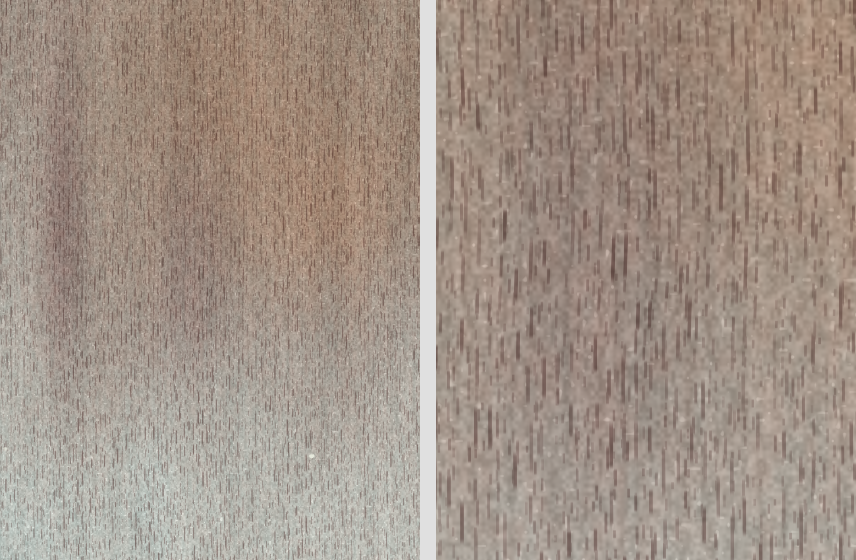
Left, the full canvas; right, a detail of the centre.
A WebGL 1 fragment shader for this texture:

```glsl
precision highp float;
// Draws a pale, weathered wood board with fine vertical pores and soft warm stains.
uniform vec2 u_resolution;

const vec3 BROWN = vec3(0.615, 0.540, 0.475);
const vec3 GREY_BROWN = vec3(0.640, 0.595, 0.555);
const vec3 PALE = vec3(0.745, 0.750, 0.720);
const vec3 COOL_PALE = vec3(0.745, 0.785, 0.765);
const vec3 ORANGE = vec3(0.675, 0.540, 0.445);
const vec3 MAUVE = vec3(0.545, 0.450, 0.430);
const vec3 PORE_TINT = vec3(0.66, 0.56, 0.56);
const vec3 CHIP = vec3(0.90, 0.91, 0.86);

float hash(vec2 p) {
  return fract(sin(dot(p, vec2(127.1, 311.7))) * 43758.5453);
}

float noise(vec2 p) {
  vec2 cell = floor(p);
  vec2 f = fract(p);
  f = f * f * (3.0 - 2.0 * f);
  float low = mix(hash(cell), hash(cell + vec2(1.0, 0.0)), f.x);
  float high = mix(hash(cell + vec2(0.0, 1.0)), hash(cell + vec2(1.0, 1.0)), f.x);
  return mix(low, high, f.y);
}

float fbm(vec2 p) {
  float sum = 0.0;
  float amplitude = 0.5;
  for (int i = 0; i < 4; i++) {
    sum += amplitude * noise(p);
    p = p * 2.03 + 17.3;
    amplitude *= 0.5;
  }
  return sum / 0.9375;
}

// Soft elliptical stain, 1 at its centre
float stain(vec2 p, vec2 centre, vec2 radius) {
  vec2 q = (p - centre) / radius;
  return exp(-dot(q, q));
}

// One layer of thin tapered dashes, one per cell of a staggered grid
float pores(vec2 p, vec2 density, float share, float halfWidth, float seed, float pixel) {
  float column = floor(p.x * density.x);
  float y = p.y * density.y + 40.0 * hash(vec2(column, seed));
  vec2 id = vec2(column, floor(y) + seed * 7.0);
  float present = step(hash(id), share * (0.4 + 1.2 * hash(vec2(column, seed + 3.0))));
  float centre = 0.5 + 0.3 * (hash(id + 5.3) - 0.5);
  float along = abs(fract(y) - 0.5) / mix(0.2, 0.49, hash(id + 9.1));
  float across = abs(fract(p.x * density.x) - centre) / density.x;
  float taper = 1.0 - smoothstep(0.6, 1.0, along);
  float line = 1.0 - smoothstep(halfWidth - 0.4 * pixel, halfWidth + 0.6 * pixel, across);
  return present * line * taper * mix(0.45, 1.0, hash(id + 2.7));
}

// Broad colour: brown above, bleached below and along the left edge
vec3 boardColour(vec2 p) {
  float streak = fbm(vec2(p.x * 22.0, p.y * 1.6));
  float cloud = fbm(p * vec2(6.0, 3.5) + 4.0);
  float height = p.y + 0.24 * (streak - 0.5) + 0.16 * (cloud - 0.5);
  vec3 colour = mix(GREY_BROWN, BROWN, smoothstep(0.38, 0.82, height));
  colour = mix(colour, GREY_BROWN, 0.75 * (1.0 - smoothstep(0.0, 0.3, p.x)));
  colour = mix(colour, ORANGE, 0.65 * stain(p, vec2(0.60, 0.63), vec2(0.13, 0.16)));
  colour = mix(colour, ORANGE, 0.45 * stain(p, vec2(0.43, 0.82), vec2(0.13, 0.24)));
  colour = mix(colour, MAUVE, 0.65 * stain(p, vec2(0.11, 0.60), vec2(0.035, 0.30)));
  colour = mix(colour, MAUVE, 0.40 * stain(p, vec2(0.34, 0.50), vec2(0.06, 0.24)));
  colour = mix(colour, PALE, 1.0 - smoothstep(0.0, 0.52, height));
  float edge = stain(p, vec2(0.0, 0.35), vec2(0.07, 0.38));
  edge += 0.6 * stain(p, vec2(0.75, 0.30), vec2(0.10, 0.24));
  colour = mix(colour, PALE, 0.55 * min(edge, 1.0));
  colour = mix(colour, COOL_PALE, 0.7 * stain(p, vec2(0.02, 0.0), vec2(0.16, 0.16)));
  colour = mix(colour, COOL_PALE, 0.6 * stain(p, vec2(0.27, 0.08), vec2(0.05, 0.15)));
  return colour + 0.10 * (streak - 0.5);
}

// Small bright chip with a ragged outline
float chip(vec2 p, vec2 centre, float radius, float pixel) {
  float ragged = radius * (0.65 + 0.7 * noise(p * 300.0));
  float d = length((p - centre) * vec2(0.8, 1.2));
  return 1.0 - smoothstep(ragged - pixel, ragged + pixel, d);
}

void main() {
  vec2 p = gl_FragCoord.xy / u_resolution.y;
  float pixel = 1.0 / u_resolution.y;
  vec3 colour = boardColour(p);

  // Fibres and fine speckle
  float fibre = noise(p * vec2(210.0, 14.0)) - 0.5;
  float speckle = noise(p * vec2(330.0, 210.0)) - 0.5;
  float grit = noise(p * vec2(460.0, 400.0) + 31.0) - 0.5;
  colour += 0.055 * fibre + 0.085 * speckle + 0.095 * grit;
  colour += vec3(0.025, -0.008, -0.012) * (noise(p * vec2(150.0, 60.0)) - 0.5);

  // Pores follow a slightly wavering grain
  vec2 grain = p + vec2(0.003 * noise(p * vec2(5.0, 9.0)), 0.0);
  float patches = mix(0.6, 1.0, fbm(p * vec2(14.0, 3.0) + 8.0));
  float pore = pores(grain, vec2(125.0, 27.0), 0.50, 0.0010, 1.0, pixel);
  pore = max(pore, 0.8 * pores(grain, vec2(171.0, 52.0), 0.42, 0.0008, 2.0, pixel));
  pore = max(pore, 0.6 * pores(grain, vec2(230.0, 85.0), 0.38, 0.0007, 3.0, pixel));
  colour *= mix(vec3(1.0), PORE_TINT, pore * patches);

  // Glints and two chips
  float glint = smoothstep(0.80, 0.97, noise(p * vec2(290.0, 240.0) + 70.0));
  colour += 0.10 * glint * (1.0 - pore);
  float chips = chip(p, vec2(0.556, 0.185), 0.0045, pixel);
  chips = max(chips, 0.7 * chip(p, vec2(0.010, 0.198), 0.0035, pixel));
  colour = mix(colour, CHIP, chips);
  gl_FragColor = vec4(clamp(colour, 0.0, 1.0), 1.0);
}
```
